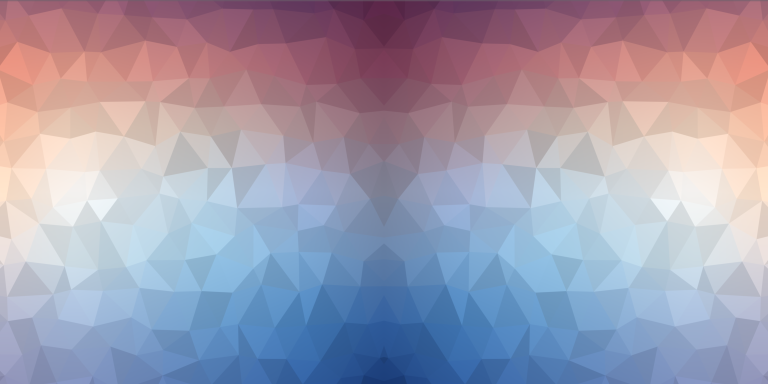
This background is drawn by a Shadertoy shader. Its source:

```glsl
// Low-poly sunset gradient, mirrored about the vertical centre line.
// A jittered, staggered lattice is split into triangles; each one is tinted
// from a smooth colour field blended between five vertical ramps.

const float ROWS = 12.5;      // lattice rows per canvas height
const float JITTER = 0.6;     // vertex displacement, in cells
const float TONE = 0.065;     // brightness spread between facets
const float SHADING = 0.35;   // share of smooth gradient inside a facet

vec2 hash22(vec2 p) {
    vec3 q = fract(p.xyx * vec3(0.1031, 0.1030, 0.0973));
    q += dot(q, q.yzx + 33.33);
    return fract((q.xx + q.yz) * q.zy);
}

// Evenly spaced colour stops, bottom to top
vec3 ramp(vec3 stops[7], float y) {
    float t = clamp(y, 0.0, 1.0) * 6.0;
    int i = min(int(t), 5);
    return mix(stops[i], stops[i + 1], t - float(i));
}

// x runs from the outer edge (0) to the mirror seam (1)
vec3 colourField(vec2 p) {
    vec3 outer = ramp(vec3[7](
        vec3(.54, .55, .69), vec3(.67, .69, .79), vec3(.86, .83, .83),
        vec3(.98, .87, .78), vec3(.95, .74, .63), vec3(.88, .55, .48),
        vec3(.62, .40, .46)), p.y);
    vec3 glow = ramp(vec3[7](
        vec3(.50, .56, .73), vec3(.62, .70, .82), vec3(.82, .88, .91),
        vec3(.97, .96, .95), vec3(.93, .82, .74), vec3(.85, .58, .52),
        vec3(.60, .37, .45)), p.y);
    vec3 middle = ramp(vec3[7](
        vec3(.30, .46, .69), vec3(.40, .59, .77), vec3(.59, .76, .87),
        vec3(.72, .81, .87), vec3(.76, .70, .67), vec3(.73, .47, .48),
        vec3(.47, .29, .42)), p.y);
    vec3 inner = ramp(vec3[7](
        vec3(.18, .35, .60), vec3(.27, .49, .72), vec3(.48, .65, .81),
        vec3(.63, .69, .83), vec3(.65, .54, .56), vec3(.59, .35, .42),
        vec3(.37, .21, .36)), p.y);
    vec3 seam = ramp(vec3[7](
        vec3(.09, .21, .43), vec3(.18, .35, .59), vec3(.37, .48, .63),
        vec3(.51, .53, .61), vec3(.51, .39, .44), vec3(.45, .22, .32),
        vec3(.34, .14, .27)), p.y);
    float x = clamp(p.x, 0.0, 1.0);
    vec3 c = mix(outer, glow, smoothstep(0.0, 0.2, x));
    c = mix(c, middle, clamp((x - 0.2) / 0.35, 0.0, 1.0));
    c = mix(c, inner, clamp((x - 0.55) / 0.25, 0.0, 1.0));
    return mix(c, seam, clamp((x - 0.8) / 0.2, 0.0, 1.0));
}

// Staggered lattice point with random displacement
vec2 latticePoint(vec2 id) {
    vec2 stagger = vec2(0.5 * mod(id.y, 2.0), 0.0);
    return id + stagger + JITTER * (hash22(id + 17.0) - 0.5);
}

// Signed distance to the line a-b, positive on its left
float edgeSide(vec2 p, vec2 a, vec2 b) {
    vec2 e = normalize(b - a);
    return e.x * (p.y - a.y) - e.y * (p.x - a.x);
}

// Adds one counter-clockwise triangle: rgb = weighted colour, a = weight
vec4 facet(vec2 p, vec2 a, vec2 b, vec2 c, float soft, float seed) {
    float d = min(edgeSide(p, a, b), min(edgeSide(p, b, c), edgeSide(p, c, a)));
    float cover = smoothstep(-soft, soft, d);
    if (cover <= 0.0) return vec4(0.0);
    vec2 centre = (a + b + c) / 3.0;
    vec3 col = colourField(mix(centre, p, SHADING) / ROWS);
    return vec4(col * (1.0 + TONE * (seed - 0.5) * 2.0), 1.0) * cover;
}

vec3 lowPoly(vec2 uv, float soft) {
    vec2 p = uv * ROWS;
    vec4 sum = vec4(colourField(uv), 1.0) * 0.001;
    for (int j = -1; j <= 1; j++)
    for (int i = -1; i <= 1; i++) {
        vec2 id = floor(p) + vec2(i, j);
        vec2 a = latticePoint(id);
        vec2 b = latticePoint(id + vec2(1, 0));
        vec2 c = latticePoint(id + vec2(1, 1));
        vec2 d = latticePoint(id + vec2(0, 1));
        vec2 seed = hash22(id + 91.0);
        // Split along the shorter diagonal
        if (distance(a, c) < distance(b, d)) {
            sum += facet(p, a, b, c, soft, seed.x);
            sum += facet(p, a, c, d, soft, seed.y);
        } else {
            sum += facet(p, a, b, d, soft, seed.x);
            sum += facet(p, b, c, d, soft, seed.y);
        }
    }
    return sum.rgb / sum.a;
}

void mainImage(out vec4 fragColor, in vec2 fragCoord) {
    vec2 uv = fragCoord / iResolution.xy;
    vec2 folded = vec2(1.0 - abs(2.0 * uv.x - 1.0), uv.y);
    float pixel = 1.0 / iResolution.y;
    vec3 col = lowPoly(folded, 0.7 * pixel * ROWS);
    // Thin grey rim along the top
    float rim = smoothstep(-pixel, pixel, uv.y - 0.997);
    col = mix(col, vec3(0.42, 0.38, 0.42), 0.6 * rim);
    fragColor = vec4(col, 1.0);
}
```
